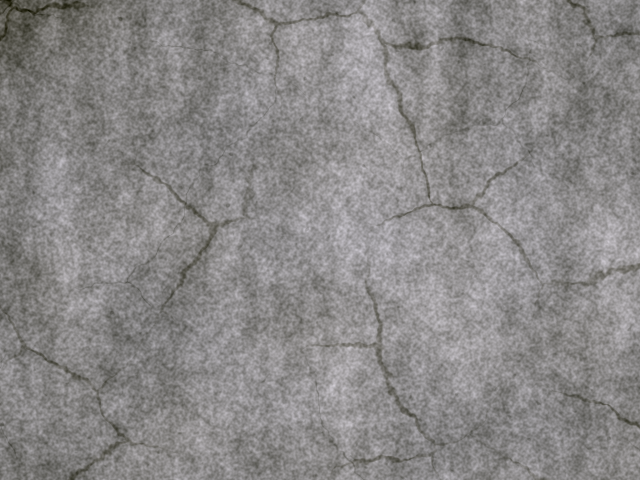
Give the GLSL for this texture, as a WebGL 1 fragment shader.

```glsl
precision highp float;
// Weathered grey concrete with grain, damp vertical streaks and branching cracks.

uniform vec2 u_resolution;

const vec3 DARK_COLOR = vec3(0.27, 0.27, 0.24);
const vec3 LIGHT_COLOR = vec3(0.63, 0.62, 0.63);
const float DARK_TONE = 0.27;
const float LIGHT_TONE = 0.63;
const float BASE_TONE = 0.583;
const vec2 LIGHT_CENTER = vec2(0.85, 0.47);
const float LIGHT_FALLOFF = 0.13;
const float BLOTCH_AMOUNT = 0.11;
const float STREAK_AMOUNT = 0.10;
const float MOTTLE_AMOUNT = 0.10;
const float GRAIN_AMOUNT = 0.14;
const float PIT_DEPTH = 0.10;
const float CRACK_SCALE = 3.3;
const float CRACK_WIDTH = 0.0042;
const float CRACK_DEPTH = 0.15;
const float HAIRLINE_SCALE = 2.5;
const float HAIRLINE_DEPTH = 0.08;
const float STAIN_DEPTH = 0.035;
const float MOSS_DEPTH = 0.10;

vec2 hash2(vec2 p) {
  vec3 q = fract(vec3(p.xyx) * vec3(0.1031, 0.1030, 0.0973));
  q += dot(q, q.yzx + 33.33);
  return fract((q.xx + q.yz) * q.zy);
}

float cornerSlope(vec2 cell, vec2 offset) {
  float angle = 6.28318 * hash2(cell).x;
  return dot(vec2(cos(angle), sin(angle)), offset);
}

float gradientNoise(vec2 p) {
  vec2 i = floor(p);
  vec2 f = p - i;
  vec2 u = f * f * f * (f * (f * 6.0 - 15.0) + 10.0);
  vec2 e = vec2(1.0, 0.0);
  float low = mix(cornerSlope(i, f), cornerSlope(i + e, f - e), u.x);
  float high = mix(cornerSlope(i + e.yx, f - e.yx), cornerSlope(i + e.xx, f - e.xx), u.x);
  return mix(low, high, u.y);
}

float fbm(vec2 p) {
  float sum = 0.0;
  float amplitude = 1.0;
  for (int i = 0; i < 4; i++) {
    sum += amplitude * gradientNoise(p);
    p = mat2(1.6, 1.2, -1.2, 1.6) * p + 7.3;
    amplitude *= 0.55;
  }
  return sum;
}

// Distance to the nearest border between scattered cells.
float cellBorder(vec2 p) {
  vec2 home = floor(p);
  vec2 f = p - home;
  vec2 nearestCell = vec2(0.0);
  vec2 nearest = vec2(8.0);
  for (int y = -1; y <= 1; y++) {
    for (int x = -1; x <= 1; x++) {
      vec2 cell = vec2(float(x), float(y));
      vec2 seed = cell + hash2(home + cell) - f;
      if (dot(seed, seed) < dot(nearest, nearest)) {
        nearest = seed;
        nearestCell = cell;
      }
    }
  }
  float border = 8.0;
  for (int y = -2; y <= 2; y++) {
    for (int x = -2; x <= 2; x++) {
      vec2 cell = nearestCell + vec2(float(x), float(y));
      vec2 span = cell + hash2(home + cell) - f - nearest;
      if (dot(span, span) > 0.0001) {
        border = min(border, dot(nearest + 0.5 * span, normalize(span)));
      }
    }
  }
  return border;
}

// Large bends plus small ragged wobble for the crack paths.
vec2 roughen(vec2 p) {
  vec2 bend = vec2(gradientNoise(p * 4.0), gradientNoise(p * 4.0 + 31.7));
  vec2 wobble = vec2(gradientNoise(p * 21.0 + 5.0), gradientNoise(p * 21.0 + 47.0));
  vec2 ragged = vec2(gradientNoise(p * 75.0 + 9.0), gradientNoise(p * 75.0 + 63.0));
  return p + 0.07 * bend + 0.014 * wobble + 0.006 * ragged;
}

void main() {
  vec2 p = gl_FragCoord.xy / u_resolution.y;
  float pixel = 1.0 / u_resolution.y;
  vec2 turned = mat2(0.8, 0.6, -0.6, 0.8) * p;

  // Uneven light, blotches and damp streaks
  vec2 fromLight = p - LIGHT_CENTER;
  float tone = BASE_TONE - LIGHT_FALLOFF * dot(fromLight, fromLight);
  tone += BLOTCH_AMOUNT * fbm(p * vec2(4.5, 3.2) + 11.0);
  tone += STREAK_AMOUNT * gradientNoise(p * vec2(13.0, 1.5) + 3.0) * mix(0.5, 1.2, p.y);
  tone += 0.5 * STREAK_AMOUNT * gradientNoise(p * vec2(48.0, 7.0) + 19.0);
  vec2 fromCorner = (p - vec2(0.02, 1.0)) * vec2(5.0, 7.0);
  float moss = exp(-dot(fromCorner, fromCorner));
  tone -= MOSS_DEPTH * moss;

  // Mottling, sandy grain and small pits
  tone += MOTTLE_AMOUNT * fbm(turned * 24.0 + 40.0);
  tone += GRAIN_AMOUNT * (gradientNoise(turned * 97.0) + 0.8 * gradientNoise(turned * 173.0 + 8.0));
  tone -= PIT_DEPTH * smoothstep(0.40, 0.62, gradientNoise(turned * 68.0 + 21.0));

  // Cracks that swell, thin out and break off, with damp edges
  vec2 path = roughen(p);
  float distanceToCrack = cellBorder(path * CRACK_SCALE + 4.0) / CRACK_SCALE;
  float presence = smoothstep(-0.20, 0.22, gradientNoise(p * 2.8 + 14.0));
  float width = CRACK_WIDTH * presence * (1.0 + 0.9 * gradientNoise(p * 17.0 + 2.0));
  float crack = presence * (1.0 - smoothstep(0.3 * width, width + 1.2 * pixel, distanceToCrack));
  float stain = presence * exp(-distanceToCrack / 0.013);
  float hairDistance = cellBorder(path * HAIRLINE_SCALE + 27.0) / HAIRLINE_SCALE;
  float hairPresence = smoothstep(0.0, 0.25, gradientNoise(p * 3.4 + 52.0));
  float hairline = hairPresence * (1.0 - smoothstep(0.0, 0.0012 + pixel, hairDistance));
  tone -= CRACK_DEPTH * crack + STAIN_DEPTH * stain + HAIRLINE_DEPTH * hairline;

  // Neutral light grey sinking to olive, with faint warm patches
  vec3 color = mix(DARK_COLOR, LIGHT_COLOR, (tone - DARK_TONE) / (LIGHT_TONE - DARK_TONE));
  float warmth = 0.6 * crack + moss + 0.5 * gradientNoise(p * 5.0 + 70.0);
  color += warmth * vec3(0.008, 0.003, -0.014);
  gl_FragColor = vec4(clamp(color, 0.0, 1.0), 1.0);
}
```
